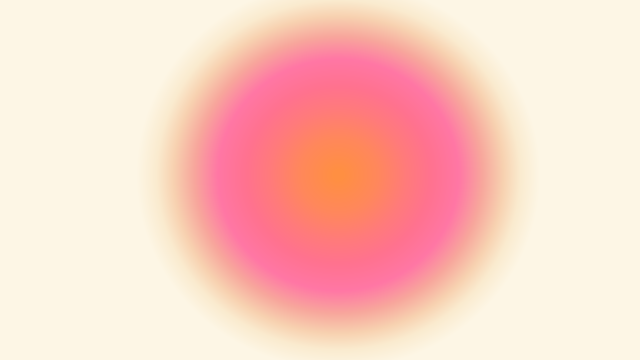
Give the GLSL for this background, as a Shadertoy shader.

```glsl
// A soft round glow on cream: an orange core turns coral, then pink, and
// fades through peach into the background. A single elliptical distance
// drives a chain of colour ramps, measured in canvas heights.

const vec2 GLOW_CENTER = vec2(0.940, 0.514);
const vec2 GLOW_STRETCH = vec2(1.03, 0.99);

const vec3 ORANGE = vec3(1.00, 0.56, 0.26);
const vec3 APRICOT = vec3(1.00, 0.53, 0.36);
const vec3 CORAL = vec3(1.00, 0.48, 0.48);
const vec3 ROSE = vec3(1.00, 0.445, 0.56);
const vec3 PINK = vec3(1.00, 0.465, 0.645);
const vec3 SALMON = vec3(0.97, 0.65, 0.61);
const vec3 PEACH = vec3(0.97, 0.82, 0.69);
const vec3 SAND = vec3(0.98, 0.92, 0.81);
const vec3 CREAM = vec3(0.992, 0.965, 0.898);

// Distance from an ellipse centre, scaled by its stretch
float ellipseDistance(vec2 p, vec2 center, vec2 stretch) {
    return length((p - center) / stretch);
}

// Blend towards the next colour between two radii
vec3 ramp(vec3 color, vec3 next, float start, float end, float radius) {
    return mix(color, next, clamp((radius - start) / (end - start), 0.0, 1.0));
}

// Radial gradient from the core to the background
vec3 glowColor(float radius) {
    vec3 color = ORANGE;
    color = ramp(color, APRICOT, 0.015, 0.106, radius);
    color = ramp(color, CORAL, 0.106, 0.183, radius);
    color = ramp(color, ROSE, 0.183, 0.250, radius);
    color = ramp(color, PINK, 0.250, 0.325, radius);
    color = ramp(color, SALMON, 0.325, 0.388, radius);
    color = ramp(color, PEACH, 0.388, 0.445, radius);
    color = ramp(color, SAND, 0.445, 0.490, radius);
    return ramp(color, CREAM, 0.490, 0.545, radius);
}

void mainImage(out vec4 fragColor, in vec2 fragCoord) {
    vec2 p = fragCoord / iResolution.y;
    // Keep the glow at the same share of the width on any canvas shape
    vec2 center = GLOW_CENTER;
    center.x *= iResolution.x / iResolution.y * 9.0 / 16.0;

    float radius = ellipseDistance(p, center, GLOW_STRETCH);
    fragColor = vec4(glowColor(radius), 1.0);
}
```
